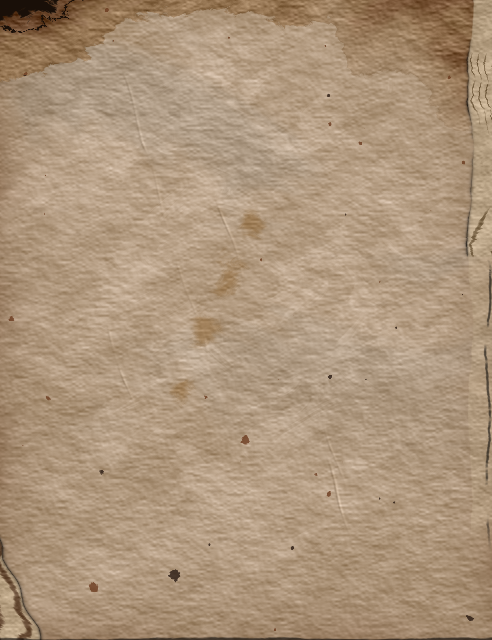
Reproduce this texture procedurally as a WebGL 1 fragment shader.

```glsl
precision highp float;
uniform vec2 u_resolution;

vec2 hash2(vec2 p) {
  return fract(sin(vec2(dot(p, vec2(127.1, 311.7)), dot(p, vec2(269.5, 183.3)))) * 4375.85);
}

// Warped, rotated layers of sines, roughly -0.7 to 0.7
float cloud(vec2 p) {
  float sum = 0.0, amp = 0.5;
  for (int i = 0; i < 6; i++) {
    p += 0.6 * sin(p.yx * 1.3 + float(i));
    sum += amp * sin(p.x) * sin(p.y);
    p = mat2(1.3, 1.2, -1.2, 1.3) * p + 2.7;
    amp *= 0.62;
  }
  return sum;
}

float noise(vec2 p) {
  vec2 id = floor(p), f = fract(p);
  f *= f * (3.0 - 2.0 * f);
  vec2 e = vec2(1.0, 0.0);
  return mix(mix(hash2(id).x, hash2(id + e).x, f.x), mix(hash2(id + e.yx).x, hash2(id + e.xx).x, f.x), f.y);
}

// Raised fibres lit from above
float relief(vec2 p) {
  return noise(p) - noise(p + vec2(0.25, 0.9));
}

// Coverage of rare ragged specks, one candidate per cell
float specks(vec2 p, float scale, float rarity, float ragged) {
  vec2 g = p * scale, id = floor(g), h = hash2(id + 5.0);
  float radius = mix(0.03, 0.1, h.x * h.y) + 0.14 * ragged;
  float d = length((fract(g) - 0.25 - 0.5 * h) * vec2(1.0, 0.8));
  return step(rarity, hash2(id + 31.0).x) * (1.0 - smoothstep(radius - 0.02, radius + 0.02, d));
}

void main() {
  vec2 p = gl_FragCoord.xy / u_resolution.y;
  float right = u_resolution.x / u_resolution.y - p.x;
  float depth = 1.0 - p.y;
  float broad = cloud(p * vec2(4.0, 9.0) + 1.0);
  float patchy = cloud(p * vec2(13.0, 27.0) + 4.0);
  float fine = cloud(p * vec2(60.0, 100.0));
  float grain = relief(p * vec2(190.0, 300.0));
  float fibre = relief(p * vec2(70.0, 190.0) + 9.0);

  // Mottled paper, paler in the middle, with rubbed light flakes
  float pale = 1.0 - smoothstep(0.15, 0.6, length((p - vec2(0.37, 0.56)) * vec2(1.2, 0.9)));
  float tone = -0.06 + 0.3 * pale + 0.4 * broad + 0.55 * patchy + 0.65 * fine + 1.15 * grain + 0.95 * fibre;
  tone += 0.5 * smoothstep(0.1, 0.4, cloud(p * vec2(20.0, 28.0) + 17.0)) * (0.4 + pale);
  vec3 col = vec3(0.69, 0.595, 0.49) + vec3(0.07, 0.075, 0.085) * tone;
  float cool = smoothstep(0.0, 0.5, cloud(p * vec2(4.0, 7.0) + 8.0)) * smoothstep(0.15, 0.6, p.y);
  col = mix(col, vec3(dot(col, vec3(0.33))) * vec3(1.04, 0.98, 0.9), 0.3 * cool);

  // Faint rows of show-through
  float rows = smoothstep(0.5, 1.0, sin(p.y * 170.0 + 0.5 * broad));
  col -= 0.035 * rows * smoothstep(0.5, 0.75, noise(p * vec2(90.0, 54.0))) * smoothstep(-0.1, 0.3, broad);

  // Thin slanting creases, lit on one side
  for (int i = 0; i < 7; i++) {
    float k = float(i);
    vec2 start = vec2(0.14 + 0.42 * hash2(vec2(k, 3.0)).x, 0.9 - 0.1 * k);
    vec2 q = p - start;
    float side = q.x + 0.32 * q.y + 0.003 * sin(q.y * 40.0 + k) + 0.001 * patchy;
    float along = smoothstep(-0.17, -0.1, q.y) * (1.0 - smoothstep(-0.04, 0.0, q.y)) * (0.6 + patchy);
    col += along * 0.07 * (exp(-pow((side - 0.003) / 0.002, 2.0)) - exp(-pow(side / 0.0017, 2.0)));
  }

  // Ochre blots descending to the left
  for (int i = 0; i < 4; i++) {
    vec2 q = p - vec2(0.395, 0.655) + float(i) * vec2(0.037, 0.088);
    float blot = 1.0 - smoothstep(0.0, 0.03, length(q * vec2(1.3, 0.8)) + 0.02 * fine + 0.012 * patchy);
    col = mix(col, vec3(0.58, 0.43, 0.25) + 0.1 * grain, 0.6 * blot);
  }

  // Worn, browned margins
  float margin = min(min(p.x, right), p.y * 0.8);
  col *= 1.0 - vec3(0.12, 0.16, 0.2) * exp(-margin / 0.035) * (1.0 + 0.8 * patchy);

  // Water stain across the top, with a darker tide line
  float reach = 0.026 + 0.1 * (1.0 - smoothstep(0.02, 0.26, p.x));
  reach += 0.09 * smoothstep(0.51, 0.56, p.x) + 0.09 * smoothstep(0.62, 0.73, p.x);
  float inside = reach - depth + 0.022 * patchy + 0.016 * fine;
  float stain = smoothstep(-0.002, 0.004, inside);
  float fade = mix(1.0, 0.35 + 0.65 * smoothstep(0.0, 0.13, inside), smoothstep(0.45, 0.58, p.x));
  vec3 brown = mix(vec3(0.57, 0.44, 0.3), vec3(0.43, 0.28, 0.16), smoothstep(0.05, 0.17, inside + 0.08 * patchy));
  col = mix(col, brown + 0.12 * grain + 0.1 * fibre + 0.1 * fine, 0.88 * stain * fade);
  col -= 0.05 * stain * exp(-abs(inside) / 0.005);

  // Charred upper left corner with cracked rims
  float burn = 0.045 - depth - 0.3 * p.x + 0.035 * patchy + 0.02 * fine;
  col = mix(col, vec3(0.37, 0.23, 0.13) + 0.15 * fine + 0.1 * grain, 0.8 * smoothstep(-0.03, 0.01, burn));
  float crack = 1.0 - smoothstep(0.0008, 0.0035, abs(burn - 0.002));
  col = mix(col, vec3(0.1, 0.06, 0.03), max(crack, smoothstep(0.022, 0.03, burn)));

  // Rust and ink specks, mostly in the lower half
  float low = 1.0 - 0.12 * smoothstep(0.4, 0.7, p.y);
  float ink = max(specks(p, 17.0, 0.9, fine) * step(0.95, low), specks(p + 3.0, 38.0, 0.94, fine));
  vec3 inkColor = mix(vec3(0.42, 0.23, 0.12), vec3(0.16, 0.1, 0.07), step(0.6, hash2(floor(p * 17.0)).y));
  col = mix(col, inkColor, 0.8 * ink);

  // Frayed page edges down the right side
  float seam = 0.034 + 0.003 * sin(p.y * 23.0) + 0.004 * patchy - right;
  float torn = smoothstep(0.6, 0.61, p.y + 0.015 * patchy);
  float strip = smoothstep(-0.001, 0.002, seam) * smoothstep(0.13, 0.2, p.y);
  float sheets = sin(seam * 380.0 + 4.0 * sin(p.y * 13.0 + seam * 60.0) + 3.0 * patchy);
  vec3 edge = vec3(0.73, 0.645, 0.53) + 0.1 * grain + 0.08 * fine + 0.06 * patchy;
  float split = smoothstep(0.75, 1.0, sheets) * smoothstep(-0.25, 0.25, broad + patchy + 0.1);
  col = mix(col, edge - 0.3 * torn * split, strip * mix(0.55, 0.95, torn));
  col *= 1.0 - 0.5 * torn * exp(-abs(seam) / 0.0018) * (0.8 + patchy);
  float gap = abs(right - 0.006 - 0.004 * sin(p.y * 31.0) - 0.004 * patchy);
  float broken = smoothstep(-0.2, 0.2, cloud(vec2(3.0, p.y * 20.0)) + 0.4 * patchy);
  col *= 1.0 - 0.55 * broken * strip * (1.0 - torn) * (1.0 - smoothstep(0.0005, 0.003, gap));

  // Curled lower left corner and shadowed bottom edge
  float curl = 0.062 * (1.0 - p.y / 0.15) - p.x + 0.004 * sin(p.y * 90.0) + 0.004 * patchy;
  float folds = sin(curl * 170.0 + 30.0 * p.y + 3.0 * patchy);
  vec3 leaf = mix(vec3(0.4, 0.29, 0.2), vec3(0.72, 0.63, 0.51), smoothstep(-1.0, -0.3, folds));
  col = mix(col, leaf + 0.1 * grain + 0.08 * fine, smoothstep(-0.001, 0.002, curl));
  col *= 1.0 - 0.6 * exp(-abs(curl) / 0.002);
  col *= 1.0 - 0.6 * (1.0 - smoothstep(0.001, 0.004, p.y + 0.004 * patchy));

  gl_FragColor = vec4(clamp(col, 0.0, 1.0), 1.0);
}
```
